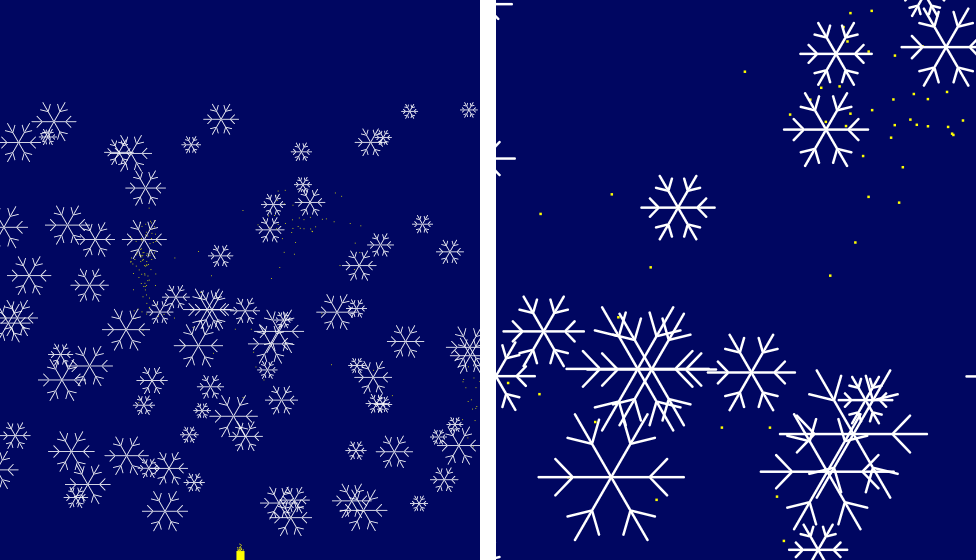
Left, the full canvas; right, a detail of the centre.
Write a WebGL 1 fragment shader that draws this pattern.

```glsl
precision highp float;
uniform vec2 u_resolution;

const float PI = 3.14159265;
const vec3 NIGHT_BLUE = vec3(0.0, 0.025, 0.38);
const vec3 SNOW_WHITE = vec3(1.0);
const vec3 SPARK_YELLOW = vec3(1.0, 1.0, 0.0);
const float HALF_LINE = 0.00074;
const int FLAKES = 86;
const int MAX_SPARKS = 90;

float hash(float n) {
  return fract(sin(n * 12.9898 + 4.1414) * 4375.8545);
}

vec2 hash2(float n) {
  return vec2(hash(n), hash(n + 57.31));
}

// Area coverage of a stroke that may be thinner than one pixel
float strokeCoverage(float dist, float halfWidth, float pixel) {
  float edge = clamp((halfWidth + 0.5 * pixel - dist) / pixel, 0.0, 1.0);
  return min(edge, 2.0 * halfWidth / pixel);
}

float boxCoverage(vec2 p, vec2 halfSize, float pixel) {
  vec2 d = abs(p);
  return strokeCoverage(d.x, halfSize.x, pixel) * strokeCoverage(d.y, halfSize.y, pixel);
}

float segmentDistance(vec2 p, vec2 a, vec2 b) {
  vec2 ab = b - a;
  float t = clamp(dot(p - a, ab) / dot(ab, ab), 0.0, 1.0);
  return length(p - a - ab * t);
}

// Six forked arms, folded into half of one sector
float snowflakeDistance(vec2 p, float radius) {
  float sector = PI / 3.0;
  float angle = mod(atan(p.y, p.x) + 0.5 * sector, sector) - 0.5 * sector;
  vec2 q = length(p) * vec2(cos(angle), abs(sin(angle))) / radius;
  float arm = segmentDistance(q, vec2(0.0), vec2(1.0, 0.0));
  float branch = segmentDistance(q, vec2(0.53, 0.0), vec2(0.77, 0.25));
  return min(arm, branch) * radius;
}

// Flakes come in loose pairs around evenly spread anchors
vec2 flakeCenter(float id, float aspect) {
  float pair = floor(id * 0.5) + 1.0;
  vec2 anchor = fract(pair * vec2(0.7549, 0.5698) + vec2(0.13, 0.4));
  float height = 0.06 + 0.61 * anchor.y + 0.15 * pow(anchor.y, 6.0);
  return vec2(anchor.x * aspect, height) + (hash2(id + 3.0) - 0.5) * vec2(0.16, 0.09);
}

float snowfall(vec2 p, float aspect, float pixel) {
  float clear = 1.0;
  for (int i = 0; i < FLAKES; i++) {
    float id = float(i);
    vec2 local = p - flakeCenter(id, aspect);
    float radius = mix(0.014, 0.044, hash(id + 200.0));
    if (length(local) < radius + 2.0 * pixel) {
      float dist = snowflakeDistance(local, radius);
      clear *= 1.0 - strokeCoverage(dist, HALF_LINE, pixel);
    }
  }
  return 1.0 - clear;
}

// Cloud of tiny square sparks, densest at its center
float sparkCloud(vec2 p, vec2 center, vec2 spread, float count, float seed, float pixel) {
  float clear = 1.0;
  for (int i = 0; i < MAX_SPARKS; i++) {
    float id = float(i);
    if (id >= count) break;
    vec2 offset = hash2(id + seed) + hash2(id + seed + 130.0) - 1.0;
    vec2 local = p - center - offset * spread;
    clear *= 1.0 - boxCoverage(local, vec2(HALF_LINE), pixel);
  }
  return 1.0 - clear;
}

// Solid jet at the base with loose sparks above it
float fountain(vec2 p, float pixel) {
  float jet = boxCoverage(p, vec2(0.0072, 0.016), pixel);
  float spray = sparkCloud(p, vec2(0.0, 0.017), vec2(0.008, 0.017), 40.0, 410.0, pixel);
  return max(jet, spray);
}

void main() {
  float pixel = 1.0 / u_resolution.y;
  float aspect = u_resolution.x * pixel;
  vec2 p = gl_FragCoord.xy * pixel;

  // Burst trails, stray sparks and fountain
  float sparks = sparkCloud(p, vec2(0.30 * aspect, 0.53), vec2(0.028, 0.115), 90.0, 11.0, pixel);
  sparks = max(sparks, sparkCloud(p, vec2(0.64 * aspect, 0.59), vec2(0.13, 0.08), 45.0, 310.0, pixel));
  sparks = max(sparks, sparkCloud(p, vec2(0.99 * aspect, 0.28), vec2(0.03, 0.13), 22.0, 530.0, pixel));
  sparks = max(sparks, sparkCloud(p, vec2(0.5 * aspect, 0.40), vec2(0.40, 0.22), 24.0, 720.0, pixel));
  sparks = max(sparks, fountain(p - vec2(0.501 * aspect, 0.0), pixel));

  vec3 color = mix(NIGHT_BLUE, SPARK_YELLOW, sparks);
  color = mix(color, SNOW_WHITE, snowfall(p, aspect, pixel));
  gl_FragColor = vec4(color, 1.0);
}
```
